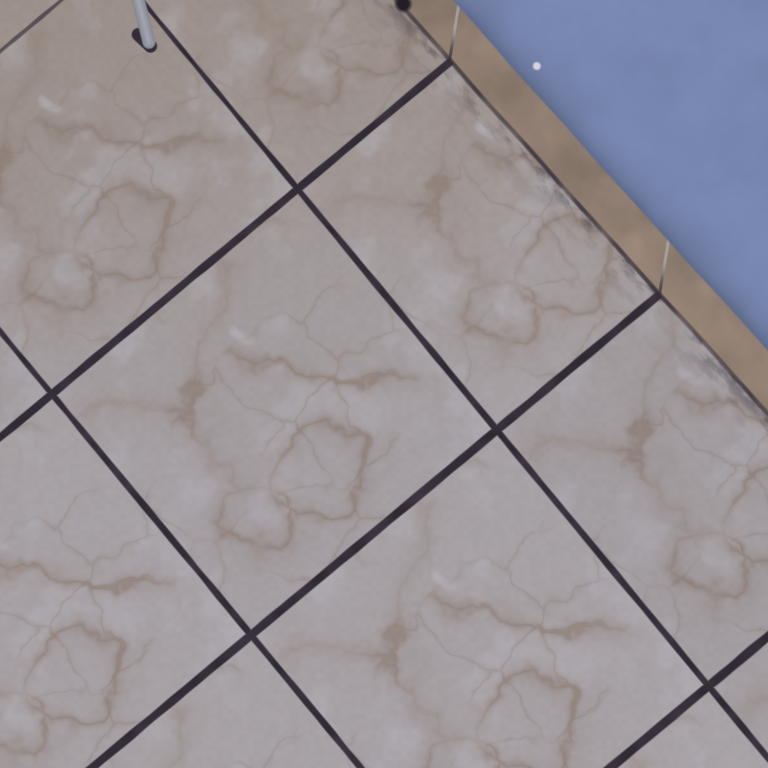
Reproduce this texture procedurally as a three.js fragment shader.

```glsl
// Slanted marble floor tiles with dark grout, meeting a tiled skirting and a blue wall.
varying vec2 vUv;

const vec2 GRID_ORIGIN = vec2(0.647, 0.440);   // a grout crossing
const vec2 TILE_U = vec2(0.267, -0.323);       // tile side running down right
const vec2 TILE_V = vec2(0.320, 0.267);        // tile side running up right
const float PERSPECTIVE = 0.03;
const float TILE_SIZE = 0.418;
const vec2 GROUT_HALF = vec2(0.0054, 0.0042);
const float SOFT = 0.0016;

const vec2 SKIRT_ORIGIN = vec2(0.521, 0.9935);
const vec2 SKIRT_DIR = vec2(0.668, -0.744);    // along the foot, down right
const vec2 SKIRT_UP = vec2(0.744, 0.668);      // from the floor to the wall
const float SKIRT_HEIGHT = 0.055;
const float SKIRT_STEP = 0.41;

const vec3 TILE_COOL = vec3(0.650, 0.628, 0.645);
const vec3 TILE_WARM = vec3(0.605, 0.560, 0.535);
const vec3 VEIN = vec3(0.545, 0.480, 0.445);
const vec3 CLOUD = vec3(0.700, 0.690, 0.720);
const vec3 GROUT = vec3(0.200, 0.175, 0.215);
const vec3 SKIRT = vec3(0.570, 0.500, 0.450);
const vec3 WALL = vec3(0.475, 0.535, 0.700);
const vec3 METAL = vec3(0.580, 0.590, 0.630);

float hash(vec2 p) {
  return fract(sin(dot(p, vec2(127.1, 311.7))) * 43758.5453);
}

float noise(vec2 p) {
  vec2 i = floor(p), f = fract(p);
  f = f * f * (3.0 - 2.0 * f);
  return mix(mix(hash(i), hash(i + vec2(1, 0)), f.x),
             mix(hash(i + vec2(0, 1)), hash(i + vec2(1, 1)), f.x), f.y);
}

float fbm(vec2 p) {
  float sum = 0.0, amp = 0.5;
  for (int i = 0; i < 4; i++) {
    sum += amp * noise(p);
    p = mat2(1.6, 1.2, -1.2, 1.6) * p + 7.1;
    amp *= 0.5;
  }
  return sum;
}

float segment(vec2 p, vec2 a, vec2 b) {
  vec2 d = b - a;
  return length(p - a - d * clamp(dot(p - a, d) / dot(d, d), 0.0, 1.0));
}

// Gap between the two nearest cell points: small on cell borders.
float cellBorder(vec2 p) {
  float near = 9.0, next = 9.0;
  for (int y = -1; y <= 1; y++)
    for (int x = -1; x <= 1; x++) {
      vec2 c = floor(p) + vec2(x, y);
      float d = length(c + vec2(hash(c), hash(c + 41.3)) - p);
      next = min(next, max(near, d));
      near = min(near, d);
    }
  return next - near;
}

// The same marble print on every tile; f runs from 0 to 1 over the tile.
vec3 marble(vec2 f, vec3 base) {
  vec2 q = f + 0.15 * (vec2(fbm(f * 8.0), fbm(f * 8.0 + 19.0)) - 0.47);
  float d = segment(q, vec2(0.05, 0.68), vec2(0.32, 0.30));
  d = min(d, segment(q, vec2(0.32, 0.30), vec2(0.62, 0.27)));
  d = min(d, segment(q, vec2(0.10, 0.08), vec2(0.32, 0.30)));
  d = min(d, segment(q, vec2(0.28, 0.50), vec2(0.73, 0.87)));
  d = min(d, abs(length((q - vec2(0.74, 0.48)) * vec2(1.0, 0.9)) - 0.15));
  d = min(d, abs(length(q - vec2(0.73, 0.24)) - 0.10));
  float fade = smoothstep(0.25, 0.65, noise(f * 6.0 + 3.0));
  float vein = exp(-d * 80.0) * (0.22 + 0.35 * fade) + exp(-d * 16.0) * 0.15;
  vein += 0.38 * fade * exp(-cellBorder(q * 4.2 + 5.0) * 22.0);
  float cloud = smoothstep(0.48, 0.72, fbm(f * 7.0 + 11.0)) * 0.45;
  cloud += 0.7 * smoothstep(0.055, 0.015, length((q - vec2(0.24, 0.57)) * vec2(1.0, 1.3)));
  vec3 col = mix(base, CLOUD, min(cloud, 0.75));
  return mix(col, VEIN, min(vein, 0.7));
}

void main() {
  vec2 p = vUv;

  // Floor grid
  vec2 d = p - GRID_ORIGIN;
  float area = TILE_U.x * TILE_V.y - TILE_U.y * TILE_V.x;
  vec2 g = vec2(d.x * TILE_V.y - d.y * TILE_V.x, TILE_U.x * d.y - TILE_U.y * d.x) / area;
  g.x -= PERSPECTIVE * g.x * g.x;
  float warm = smoothstep(0.35, 1.15, p.y + 0.1 * (0.5 - p.x));
  vec3 col = marble(fract(g), mix(TILE_COOL, TILE_WARM, warm));
  col *= 0.97 + 0.03 * hash(floor(g)) + 0.03 * noise(p * 150.0);

  // Grout with slightly uneven width, thinner to the upper left
  vec2 gap = abs(fract(g + 0.5) - 0.5) * TILE_SIZE;
  vec2 halfWidth = GROUT_HALF * mix(vec2(0.5, 0.7), vec2(1.0), smoothstep(vec2(-2.1, -1.7), vec2(-1.2, -0.5), g.xx));
  halfWidth += 0.0012 * (noise(p * 35.0) - 0.5);
  vec2 line = 1.0 - smoothstep(halfWidth - SOFT, halfWidth + SOFT, gap);
  line.x *= mix(0.65, 1.0, smoothstep(-1.8, -1.2, g.x));
  col = mix(col, GROUT * (0.9 + 0.3 * noise(p * 60.0)), max(line.x, line.y));

  // Skirting coordinates: s along its foot, w up from the floor
  float s = dot(p - SKIRT_ORIGIN, SKIRT_DIR);
  float w = dot(p - SKIRT_ORIGIN, SKIRT_UP) + 0.002 * (noise(vec2(s * 12.0, 2.0)) - 0.5);
  float dirt = exp(-abs(w) * 60.0) * smoothstep(0.40, 0.75, fbm(vec2(s * 40.0, w * 90.0)));
  col = mix(col, GROUT, 0.6 * dirt);

  vec3 skirt = SKIRT * (0.85 + 0.30 * fbm(p * 18.0));
  float joint = abs(fract((s + 0.8 * w - 0.096) / SKIRT_STEP + 0.5) - 0.5) * SKIRT_STEP;
  vec3 jointColor = mix(GROUT, CLOUD, smoothstep(0.005, 0.035, w));
  skirt = mix(skirt, jointColor, 0.65 * (1.0 - smoothstep(0.001, 0.004, joint)));
  col = mix(col, skirt, smoothstep(-SOFT, SOFT, w));
  float seam = 1.0 - smoothstep(0.001, 0.0045, abs(w));
  col = mix(col, GROUT, seam * (0.4 + 0.45 * noise(vec2(s * 40.0, 1.0))));

  // Wall, shaded along its lower edge, with a pale chip
  float h = w - SKIRT_HEIGHT;
  vec3 wall = WALL * (0.95 + 0.08 * fbm(p * 22.0)) * (1.0 - 0.22 * exp(-max(h, 0.0) * 60.0));
  wall = mix(wall, CLOUD * 1.2, 1.0 - smoothstep(0.003, 0.007, length(p - vec2(0.699, 0.914))));
  col = mix(col, wall, smoothstep(-0.002, 0.002, h));

  // Metal leg and dark spot at the top edge
  float leg = segment(p, vec2(0.175, 1.02), vec2(0.194, 0.945));
  float foot = segment(p, vec2(0.180, 0.955), vec2(0.196, 0.940));
  col = mix(col, GROUT, 1.0 - smoothstep(0.007, 0.010, foot));
  col = mix(col, METAL * (1.1 - 25.0 * leg), 1.0 - smoothstep(0.007, 0.010, leg));
  col = mix(col, GROUT * 0.7, 1.0 - smoothstep(0.006, 0.014, length(p - vec2(0.525, 0.995))));

  gl_FragColor = vec4(col, 1.0);
}
```
